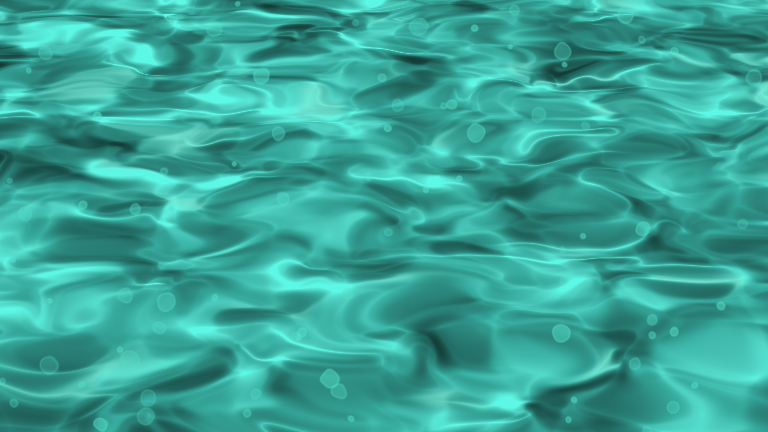
Give the GLSL for this texture, as a Shadertoy shader.

```glsl
// Sunlit turquoise water seen at a slant, with dark ripples, glints and small bubbles.

vec2 hash22(vec2 p) {
    vec3 q = fract(p.xyx * vec3(0.1031, 0.1030, 0.0973));
    q += dot(q, q.yzx + 33.33);
    return fract((q.xx + q.yz) * q.zy);
}

float noise(vec2 p) {
    vec2 cell = floor(p), f = fract(p);
    f = f * f * (3.0 - 2.0 * f);
    float low = mix(hash22(cell).x, hash22(cell + vec2(1, 0)).x, f.x);
    float high = mix(hash22(cell + vec2(0, 1)).x, hash22(cell + vec2(1, 1)).x, f.x);
    return mix(low, high, f.y);
}

vec2 warp(vec2 p) {
    return vec2(noise(p), noise(p + 47.3)) - 0.5;
}

// Soft Voronoi cells: x = squared distance to the centre, y = blended cell tint.
vec2 softCells(vec2 p) {
    vec2 cell = floor(p), f = fract(p);
    float total = 0.0, tint = 0.0;
    for (int j = -1; j <= 1; j++)
    for (int i = -1; i <= 1; i++) {
        vec2 offset = vec2(i, j);
        vec2 toCentre = offset + hash22(cell + offset) - f;
        float weight = exp(-13.0 * dot(toCentre, toCentre));
        total += weight;
        tint += weight * hash22(cell + offset + 91.7).y;
    }
    return vec2(max(-log(total) / 13.0, 0.0), tint / total);
}

// Thin bright bands along the mid level of the noise.
float ridge(vec2 p) {
    float r = 1.0 - abs(2.0 * noise(p) - 1.0);
    return r * r * r * r * r;
}

void mainImage(out vec4 fragColor, in vec2 fragCoord) {
    vec2 uv = fragCoord / iResolution.y;
    float aspect = iResolution.x / iResolution.y;

    // Water plane in perspective, bent by two scales of swirl
    float nearness = 1.0 / (2.2 - uv.y);
    vec2 plane = 11.5 * nearness * vec2(uv.x - 0.5 * aspect, 4.2) + 60.0;
    vec2 water = plane + 1.1 * warp(plane * 0.8);
    water += 0.45 * warp(water * 2.1 + 13.0);

    // Ripples: large and small cells, broad patches and fine folds
    vec2 large = softCells(water * 0.85);
    vec2 small = softCells(water * 1.6 + 20.0 + 0.5 * warp(water * 1.3));
    float broad = noise(plane * 0.45 + 7.0);
    float folds = noise(water * vec2(1.3, 2.8) + 2.0 * warp(water * 0.9 + 5.0));
    float light = 0.595
        + 0.30 * (large.x - 0.2) + 0.27 * (large.y - 0.5)
        + 0.24 * (small.x - 0.2) + 0.18 * (small.y - 0.5)
        + 0.28 * (broad - 0.5) + 0.20 * (folds - 0.5);

    // Glints gathered in the brighter patches
    float patches = smoothstep(0.45, 0.85, noise(water * vec2(0.8, 1.1) + 31.0));
    float glint = patches * ridge(water * vec2(0.9, 1.9) + 70.0);
    light += 0.36 * glint + 0.05 * ridge(water * 1.4 + 11.0) - 0.01;
    light = clamp(light, 0.24, 0.97);

    vec3 color = light * vec3(0.32, 1.0, 0.925);
    color.r += 0.05 * smoothstep(0.65, 0.85, light);

    // Pale milky sheen
    float sheen = smoothstep(0.68, 0.92, noise(water * vec2(0.7, 1.0) + 123.0));
    color = mix(color, vec3(0.52, 0.86, 0.78), 0.45 * sheen * smoothstep(0.55, 0.8, light));

    // Translucent bubbles with a faint rim
    float wobble = 0.006 * (noise(uv * 50.0) - 0.5);
    float blur = 0.0025;
    for (int i = 0; i < 84; i++) {
        vec2 place = hash22(vec2(i, 3.7) * 1.37 + 5.0);
        vec2 traits = hash22(vec2(i, 19.1) * 2.11 + 8.0);
        vec2 centre = vec2(place.x * aspect, pow(place.y, 1.25));
        float radius = mix(0.007, 0.023, traits.x * traits.x);
        float d = length(uv - centre) + wobble - radius;
        float disc = smoothstep(blur, -blur, d);
        float rim = disc * smoothstep(-0.006, -0.001, d);
        float opacity = mix(0.2, 0.5, traits.y);
        color = mix(color, vec3(0.33, 0.88, 0.80), opacity * disc + 0.16 * rim);
    }

    fragColor = vec4(color, 1.0);
}
```
